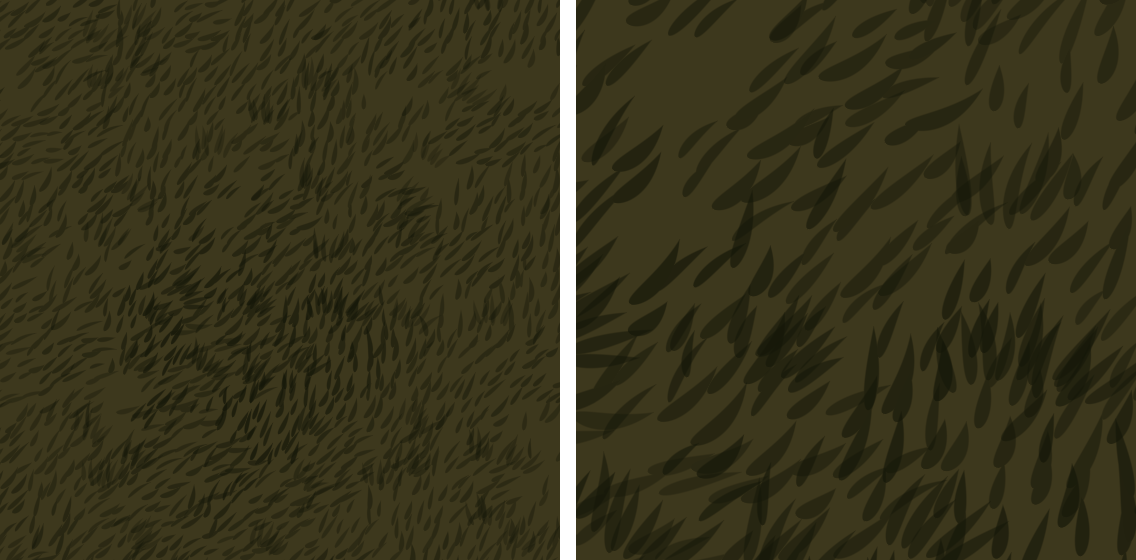
Left: the whole. Right: its middle third, enlarged.
This texture is drawn by a Shadertoy shader. Its source:

```glsl
// Dark olive ground covered with short brushed grass blades leaning up and right.
// Jittered grids place tapered, curved strokes; cellular patches share a lean and
// a strength, and sparse fan-shaped tufts overlap them as translucent ink.

const vec3 GROUND = vec3(0.240, 0.218, 0.112);
const vec3 INK = vec3(0.075, 0.085, 0.030);
const float BLADE_CELL = 0.0258;      // spacing of single blades
const float TUFT_CELL = 0.10;         // spacing of fan tufts
const float PATCH_COUNT = 10.0;       // patches across the canvas
const float BLADE_LENGTH = 0.041;
const float BLADE_HALF_WIDTH = 0.0042;
const int TUFT_BLADES = 6;
const vec2 SHADE_CENTER = vec2(0.46, 0.38);

float edgeWidth;

vec3 hash3(vec2 cell, float seed) {
    vec3 q = fract(vec3(cell.xyx) * vec3(0.1031, 0.1030, 0.0973) + seed * 0.137);
    q += dot(q, q.yxz + 33.33);
    return fract((q.xxy + q.yzz) * q.zyx);
}

// Cellular noise: xy is the nearest patch centre, zw are its random values.
vec4 nearestPatch(vec2 p, float seed) {
    vec2 g = p * PATCH_COUNT, home = floor(g);
    float best = 9.0;
    vec4 found = vec4(0.0);
    for (int y = -1; y <= 1; y++)
    for (int x = -1; x <= 1; x++) {
        vec2 cell = home + vec2(x, y);
        vec2 center = cell + hash3(cell, seed).xy;
        float d = distance(g, center);
        if (d < best) {
            best = d;
            found = vec4(center / PATCH_COUNT, hash3(cell, seed + 5.0).xy);
        }
    }
    return found;
}

// Darker, busier zone below the middle, with a wavy outline.
float shadeZone(vec2 p) {
    vec2 d = (p - SHADE_CENTER) * vec2(1.0, 0.85);
    float wave = 0.04 * sin(p.x * 21.0 + 2.0 * sin(p.y * 13.0));
    return 1.0 - smoothstep(0.10, 0.36, length(d) + wave);
}

// Broad drift of the lean, in radians from the horizontal.
float windAngle(vec2 p) {
    return 0.74 + 0.32 * p.x + 0.12 * sin(p.x * 9.0 + p.y * 5.0)
         + 0.10 * sin(p.y * 14.0 - p.x * 6.0);
}

// Coverage of one stroke from its root: full near the root, pointed at the tip.
float blade(vec2 p, float angle, float len, float halfWidth, float bend) {
    float c = cos(angle), s = sin(angle);
    vec2 q = vec2(c * p.x + s * p.y, c * p.y - s * p.x);
    float t = clamp(q.x / len, 0.0, 1.0);
    q.y -= bend * len * t * (t - 1.0);
    float profile = 2.6 * sqrt(t) * (1.0 - t);
    float d = max(abs(q.y) - halfWidth * profile, max(-q.x, q.x - len));
    return 1.0 - smoothstep(-edgeWidth, edgeWidth, d);
}

// Single blades; density and strength follow the patches and the shade zone.
float bladeLayer(vec2 p, float seed, float density, float shadeDensity) {
    vec2 home = floor(p / BLADE_CELL);
    float ink = 0.0;
    for (int y = -1; y <= 1; y++)
    for (int x = -1; x <= 1; x++) {
        vec2 cell = home + vec2(x, y);
        vec3 r = hash3(cell, seed), v = hash3(cell, seed + 11.0);
        vec2 middle = (cell + 0.14 + 0.72 * r.xy) * BLADE_CELL;
        vec4 tuft = nearestPatch(middle, seed);
        float shade = shadeZone(middle);
        float keep = (density + shadeDensity * shade) * (tuft.w < 0.07 ? 0.3 : 1.0);
        if (r.z > keep) continue;
        float angle = windAngle(middle) + 0.85 * (tuft.z - 0.5)
                    - 4.0 * (middle.x - tuft.x) + 0.35 * (v.x - 0.5);
        float len = BLADE_LENGTH * mix(0.65, 1.25, v.y);
        float width = BLADE_HALF_WIDTH * mix(0.7, 1.25, v.z);
        vec2 root = middle - 0.5 * len * vec2(cos(angle), sin(angle));
        float strength = 0.34 + 0.14 * tuft.w + 0.26 * shade * tuft.z + 0.06 * v.x;
        ink = max(ink, strength * blade(p - root, angle, len, width, 0.7 * (v.z - 0.4)));
    }
    return ink;
}

// Sparse tufts whose blades spread out from a short shared root line.
float tuftLayer(vec2 p, float seed) {
    vec2 home = floor(p / TUFT_CELL);
    float light = 1.0;
    for (int y = -1; y <= 1; y++)
    for (int x = -1; x <= 1; x++) {
        vec2 cell = home + vec2(x, y);
        vec3 r = hash3(cell, seed);
        vec2 root = (cell + 0.15 + 0.7 * r.xy) * TUFT_CELL;
        float shade = shadeZone(root);
        if (r.z > 0.30 + 0.35 * shade) continue;
        float lean = windAngle(root) + 0.7 * (r.x - 0.3);
        float strength = 0.30 + 0.22 * shade + 0.10 * r.y;
        for (int i = 0; i < TUFT_BLADES; i++) {
            vec3 v = hash3(cell + float(i) * 17.0, seed + 3.0);
            float side = float(i) - 0.5 * float(TUFT_BLADES - 1);
            float angle = lean + side * 0.13 + 0.2 * (v.x - 0.5);
            vec2 offset = vec2(-sin(lean), cos(lean)) * side * 0.0085;
            offset += 0.012 * (v.yz - 0.5);
            float len = BLADE_LENGTH * mix(0.8, 1.35, v.y);
            float mask = blade(p - root - offset, angle, len, BLADE_HALF_WIDTH, 0.6 * (v.z - 0.5));
            light *= 1.0 - strength * mask;
        }
    }
    return 1.0 - light;
}

void mainImage(out vec4 fragColor, in vec2 fragCoord) {
    vec2 p = fragCoord / iResolution.y;
    edgeWidth = max(0.0006, 0.8 / iResolution.y);
    float light = 1.0 - bladeLayer(p, 1.0, 0.93, 0.0);
    light *= 1.0 - bladeLayer(p, 23.0, 0.04, 0.26);
    light *= 1.0 - tuftLayer(p, 41.0);
    fragColor = vec4(mix(INK, GROUND, light), 1.0);
}
```
